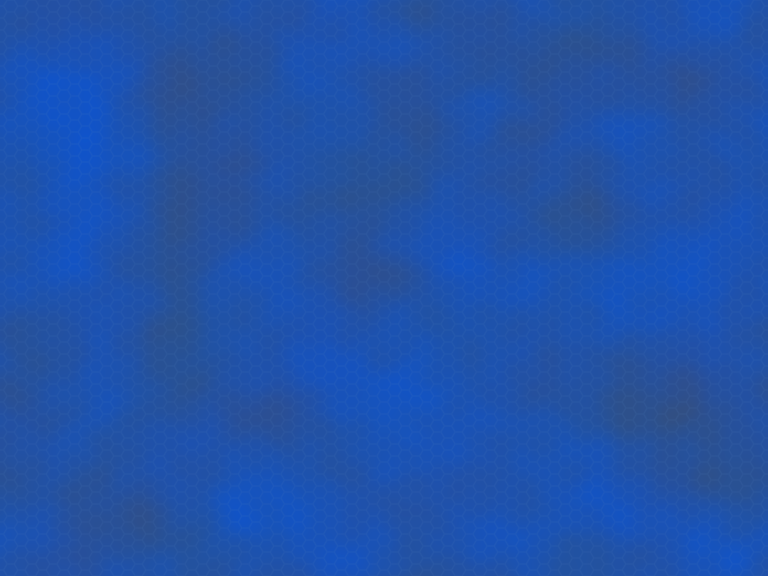
Reproduce this background procedurally as a Shadertoy shader.

```glsl
// Fine honeycomb of faint lines over a cloudy blue and slate background, tiling on all sides.

const vec2  CELLS         = vec2(36.0, 48.0);      // column pairs across, hexagons down
const float LINE_HALF     = 0.045;                 // half line width, in hexagon heights
const float LINE_STRENGTH = 0.155;
const vec3  LINE_COLOR    = vec3(0.31, 0.49, 0.73);

const vec3  BRIGHT_BLUE   = vec3(0.056, 0.328, 0.803);
const vec3  SLATE         = vec3(0.196, 0.309, 0.510);
const vec2  CLOUD_LATTICE = vec2(6.0, 5.0);        // noise cells across and down
const int   CLOUD_OCTAVES = 3;
const float CLOUD_MEAN    = 0.49;
const float CLOUD_AMOUNT  = 0.56;
const float DRIFT_AMOUNT  = 0.17;                  // broad light and dark regions
const float TINT_AMOUNT   = 0.02;                  // warm to green shift in the slate

const float TAU   = 6.2831853;
const float SQRT3 = 1.7320508;

// Unit gradient at a lattice point, from an integer hash
vec2 gradientAt(vec2 cell, float seed) {
    uint h = uint(cell.x) * 1597u + uint(cell.y) * 51749u + uint(seed) * 7919u;
    h = (h ^ (h >> 15)) * 73244475u;
    h = (h ^ (h >> 13)) * 73244475u;
    h ^= h >> 16;
    float angle = TAU * float(h & 65535u) / 65536.0;
    return vec2(cos(angle), sin(angle));
}

// Gradient noise that wraps after a whole number of cells
float wrappedNoise(vec2 p, vec2 period, float seed) {
    vec2 i = floor(p), f = p - i;
    vec2 w = f * f * f * (f * (f * 6.0 - 15.0) + 10.0);
    vec2 lo = mod(i, period), hi = mod(i + 1.0, period);
    float a = dot(gradientAt(lo, seed), f);
    float b = dot(gradientAt(vec2(hi.x, lo.y), seed), f - vec2(1.0, 0.0));
    float c = dot(gradientAt(vec2(lo.x, hi.y), seed), f - vec2(0.0, 1.0));
    float d = dot(gradientAt(hi, seed), f - 1.0);
    return mix(mix(a, b, w.x), mix(c, d, w.x), w.y);
}

float clouds(vec2 uv) {
    float sum = 0.0, amplitude = 1.0;
    vec2 period = CLOUD_LATTICE;
    for (int o = 0; o < CLOUD_OCTAVES; o++) {
        sum += amplitude * wrappedNoise(uv * period, period, float(o + 3));
        amplitude *= 0.5;
        period *= 2.0;
    }
    return sum;
}

// Distance to the nearest edge of a flat-topped hexagon of height 1
float hexEdgeDistance(vec2 p) {
    vec2 s = vec2(SQRT3, 1.0);
    vec2 a = mod(p, s) - 0.5 * s;
    vec2 b = mod(p - 0.5 * s, s) - 0.5 * s;
    vec2 g = abs(dot(a, a) < dot(b, b) ? a : b);
    return 0.5 - max(g.y, dot(g, vec2(0.5 * SQRT3, 0.5)));
}

void mainImage(out vec4 fragColor, in vec2 fragCoord) {
    vec2 uv = fragCoord / iResolution.xy;

    // Cloudy base colour
    float drift = cos(TAU * uv.x) * sin(TAU * uv.y);
    float slate = CLOUD_MEAN + CLOUD_AMOUNT * clouds(uv) + DRIFT_AMOUNT * drift;
    slate = clamp(slate, 0.0, 1.0);
    vec3 color = mix(BRIGHT_BLUE, SLATE, slate);
    float tint = wrappedNoise(uv * CLOUD_LATTICE, CLOUD_LATTICE, 11.0);
    color += TINT_AMOUNT * tint * slate * vec3(1.0, -0.8, 0.0);

    // Honeycomb lines
    float edge = hexEdgeDistance(uv * CELLS * vec2(SQRT3, 1.0));
    float pixel = CELLS.y / iResolution.y;
    float line = 1.0 - smoothstep(LINE_HALF - pixel, LINE_HALF + pixel, edge);
    color = mix(color, LINE_COLOR, LINE_STRENGTH * line);

    fragColor = vec4(color, 1.0);
}
```
